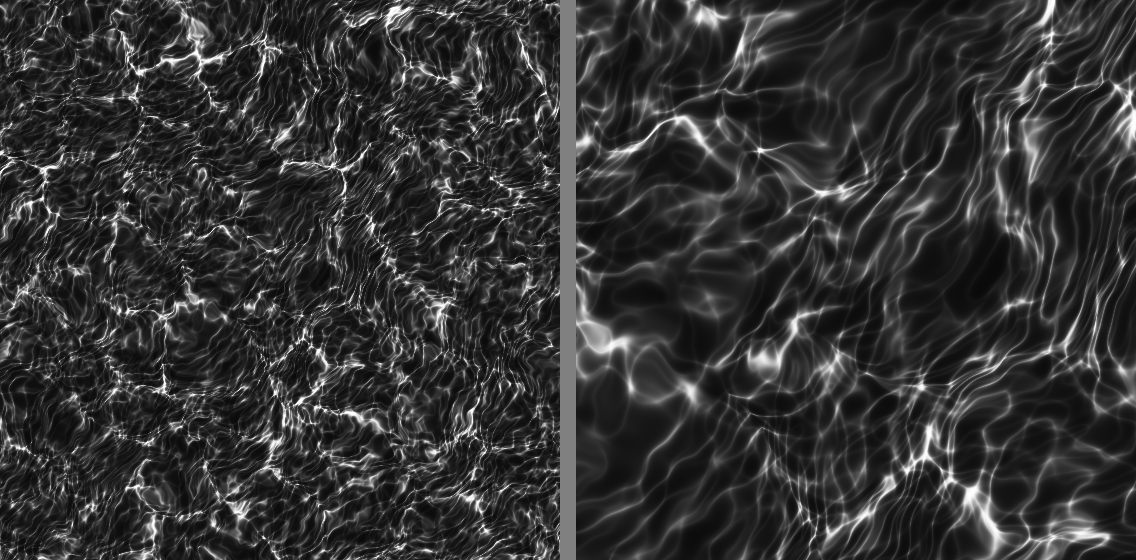
Left: the whole. Right: its middle third, enlarged.
A Shadertoy shader for this texture:

```glsl
// Underwater light caustics: a broken cellular web among dense fine wavy filaments on near-black.

// Integer hash giving two values in 0..1 per lattice cell
vec2 hash2(vec2 cell) {
    uvec2 h = uvec2(ivec2(cell)) * 1664525u + 1013904223u;
    h.x += h.y * 1664525u;
    h.y += h.x * 1664525u;
    h ^= h >> 16u;
    h.x += h.y * 1664525u;
    h.y += h.x * 1664525u;
    h ^= h >> 16u;
    return vec2(h & 0xffffu) / 65535.0;
}

float cornerSlope(vec2 cell, vec2 offset) {
    float angle = 6.28318 * hash2(cell).x;
    return dot(vec2(cos(angle), sin(angle)), offset);
}

// Gradient noise, roughly -0.7..0.7
float noise(vec2 p) {
    vec2 i = floor(p), f = p - i;
    vec2 u = f * f * f * (f * (f * 6.0 - 15.0) + 10.0);
    vec2 x = vec2(1, 0), y = vec2(0, 1);
    return mix(mix(cornerSlope(i, f), cornerSlope(i + x, f - x), u.x),
               mix(cornerSlope(i + y, f - y), cornerSlope(i + 1.0, f - 1.0), u.x), u.y);
}

vec2 noisePair(vec2 p) {
    return vec2(noise(p), noise(p + vec2(37.3, 71.7)));
}

// Thin bright lines along the zero level of a noise field
float filaments(vec2 q) {
    float n = noise(q) + 0.35 * noise(q * 0.47 + 9.3);
    return exp(-9.0 * sqrt(n * n + 0.0003));
}

// Distances to the three nearest cell centres, in ascending order
vec3 nearestCentres(vec2 p) {
    vec2 base = floor(p);
    vec3 d = vec3(9.0);
    for (int j = -1; j <= 1; j++) {
        for (int i = -1; i <= 1; i++) {
            vec2 cell = base + vec2(i, j);
            float r = length(cell + 0.1 + 0.8 * hash2(cell + 211.0) - p);
            if (r < d.x) d = vec3(r, d.xy);
            else if (r < d.y) d = vec3(d.x, r, d.y);
            else d.z = min(d.z, r);
        }
    }
    return d;
}

// Stretched coordinates: slow along a direction, fast across it
vec2 streak(vec2 p, vec2 dir, vec2 frequency) {
    return frequency * vec2(dot(p, dir), dot(p, vec2(-dir.y, dir.x)));
}

void mainImage(out vec4 fragColor, in vec2 fragCoord) {
    vec2 p = fragCoord / min(iResolution.x, iResolution.y);

    // Bend the water surface from broad swell to small ripples
    vec2 bent = p + 0.07 * noisePair(p * 3.0 + 5.0)
                  + 0.036 * noisePair(p * 8.0 + 17.0)
                  + 0.011 * noisePair(p * 24.0 + 31.0)
                  + 0.005 * noisePair(p * 55.0 + 43.0);

    // Main web, broken in places: soft glow, sharp core and flared junctions
    vec3 d = nearestCentres(bent * 8.5 + 3.0);
    float edge = d.y - d.x;
    float nearEdge = exp(-3.0 * edge);
    float fade = smoothstep(-0.2, 0.35, noise(p * 5.0 + 51.0));
    float web = 0.45 * exp(-9.0 * edge) + 1.5 * exp(-30.0 * edge) + 0.6 * exp(-12.0 * (d.z - d.x));

    // Filaments in two drifting directions, strands bunched along the web, and a fine mesh
    float lean = smoothstep(-0.3, 0.3, noise(p * 4.0 + 83.0));
    vec2 pull = vec2(0.0, 0.9 * nearEdge);
    float steep = filaments(streak(bent, vec2(0.39, 0.92), vec2(18, 68)) + pull);
    float shallow = filaments(streak(bent, vec2(0.84, 0.54), vec2(16, 60)) - pull + 60.0);
    float strands = filaments(bent * 25.0 + vec2(1.5, -1.0) * nearEdge + 120.0);
    float mesh = filaments(streak(bent, vec2(0.6, 0.8), vec2(34, 64)) + 230.0);
    float lines = (0.85 + 1.1 * lean) * steep + (1.85 - 1.1 * lean) * shallow
                + 1.05 * strands + 0.95 * mesh;

    // Murky variation inside the cells
    float murk = 0.25 * noise(bent * 18.0 + 140.0) + 0.5 * noise(bent * 52.0 + 170.0)
               + 0.15 * noise(p * 2.5 + 190.0);

    // Layers multiply as light over a dim floor, then highlights roll off to white
    float light = 0.01 + exp(-3.37 + fade * web + mix(0.75, 1.2, nearEdge) * lines + murk);
    light /= pow(1.0 + light * light * light, 1.0 / 3.0);
    fragColor = vec4(vec3(light), 1.0);
}
```
